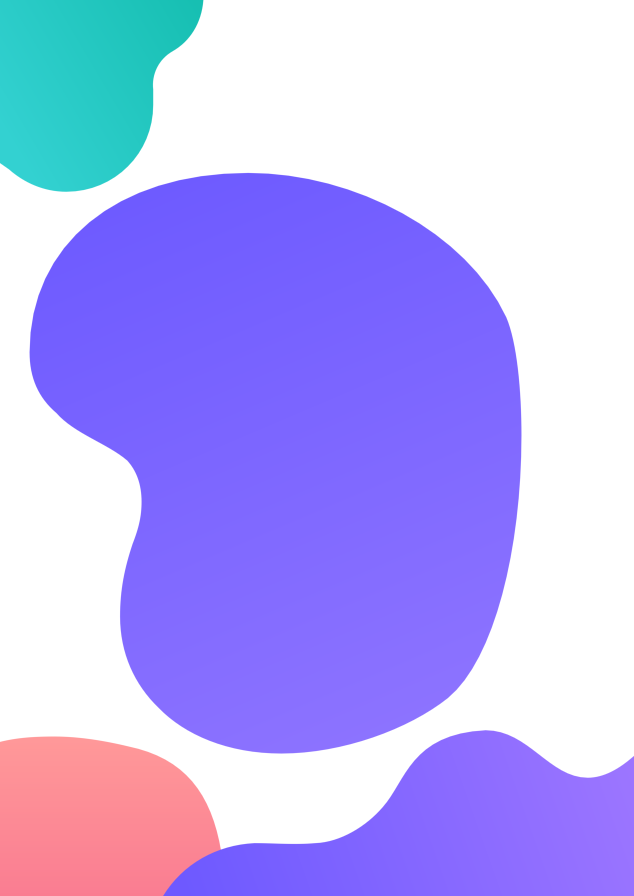
This background is drawn by a Shadertoy shader. Its source:

```glsl
// Four smooth, softly graded blobs on white: teal, violet, coral and a violet wave.
// Each outline is a path of cubic curves, flattened on the fly into a signed
// distance. Units are hundredths of the canvas height, origin at lower left.

vec2 point;        // where the paths are evaluated
vec2 pen, home;    // current and first point of the open path
float nearest;     // squared distance to the path
float side;        // +1 outside, -1 inside

void moveTo(vec2 start) {
    pen = home = start;
    nearest = 1e6;
    side = 1.0;
}

// Straight edge: updates the distance and flips the side on each crossing
void lineTo(vec2 end) {
    vec2 edge = end - pen, w = point - pen;
    vec2 gap = w - edge * clamp(dot(w, edge) / max(dot(edge, edge), 1e-6), 0.0, 1.0);
    nearest = min(nearest, dot(gap, gap));
    bvec3 crossing = bvec3(point.y >= pen.y, point.y < end.y, edge.x * w.y > edge.y * w.x);
    if (all(crossing) || !any(crossing)) side = -side;
    pen = end;
}

// Cubic curve from the pen, in short straight steps
void curveTo(vec2 c1, vec2 c2, vec2 end) {
    const int STEPS = 16;
    vec2 start = pen;
    for (int i = 1; i <= STEPS; i++) {
        float t = float(i) / float(STEPS), u = 1.0 - t;
        lineTo(u*u*u * start + 3.0*u*u*t * c1 + 3.0*u*t*t * c2 + t*t*t * end);
    }
}

// Closes the path and returns its antialiased coverage
float fillPath() {
    lineTo(home);
    float pixel = 100.0 / iResolution.y;
    return smoothstep(0.7, -0.7, side * sqrt(nearest) / pixel);
}

// Position along a linear gradient from a to b
float ramp(vec2 a, vec2 b) {
    return clamp(dot(point - a, b - a) / dot(b - a, b - a), 0.0, 1.0);
}

float tealCorner() {
    moveTo(vec2(22.7, 100.0));
    curveTo(vec2(22.5, 97.4), vec2(21.2, 95.4), vec2(19.3, 94.3));
    curveTo(vec2(17.7, 93.4), vec2(16.9, 91.7), vec2(17.1, 90.0));
    lineTo(vec2(17.1, 88.3));
    curveTo(vec2(17.1, 82.9), vec2(12.8, 78.6), vec2(7.4, 78.6));
    curveTo(vec2(4.9, 78.6), vec2(2.7, 79.6), vec2(1.0, 81.1));
    lineTo(vec2(0.0, 81.8));
    lineTo(vec2(-20.0, 90.0));
    lineTo(vec2(-20.0, 110.0));
    lineTo(vec2(22.7, 110.0));
    return fillPath();
}

float violetBlob() {
    moveTo(vec2(27.7, 80.7));
    // right flank, top to bottom
    curveTo(vec2(39.7, 80.7), vec2(52.1, 74.0), vec2(56.5, 64.6));
    curveTo(vec2(57.7, 61.8), vec2(58.2, 56.4), vec2(58.2, 51.4));
    curveTo(vec2(58.2, 38.8), vec2(55.2, 26.4), vec2(50.0, 22.1));
    curveTo(vec2(45.6, 18.6), vec2(38.2, 15.9), vec2(31.4, 15.9));
    // left flank, up through the notch
    curveTo(vec2(25.4, 15.9), vec2(20.6, 18.0), vec2(17.7, 21.0));
    curveTo(vec2(15.0, 23.6), vec2(13.4, 27.1), vec2(13.4, 31.2));
    curveTo(vec2(13.4, 34.2), vec2(13.9, 36.6), vec2(14.8, 39.3));
    curveTo(vec2(15.5, 41.1), vec2(15.8, 42.4), vec2(15.8, 44.0));
    curveTo(vec2(15.8, 46.0), vec2(15.2, 47.5), vec2(14.2, 48.6));
    curveTo(vec2(12.0, 50.5), vec2(8.3, 51.6), vec2(6.3, 53.9));
    curveTo(vec2(4.3, 55.6), vec2(3.3, 57.8), vec2(3.3, 60.7));
    curveTo(vec2(3.3, 72.7), vec2(13.0, 80.7), home);
    return fillPath();
}

float coralMound() {
    moveTo(vec2(0.0, 17.2));
    curveTo(vec2(2.0, 17.7), vec2(4.0, 17.8), vec2(6.1, 17.8));
    curveTo(vec2(8.9, 17.8), vec2(11.8, 17.3), vec2(14.3, 16.7));
    curveTo(vec2(20.6, 15.4), vec2(23.6, 11.5), vec2(24.7, 4.9));
    lineTo(vec2(25.5, -5.0));
    lineTo(vec2(-20.0, -5.0));
    lineTo(vec2(-20.0, 12.0));
    return fillPath();
}

float violetWave() {
    moveTo(vec2(18.2, 0.0));
    curveTo(vec2(20.4, 3.6), vec2(24.2, 5.7), vec2(28.4, 5.9));
    curveTo(vec2(30.6, 5.9), vec2(32.9, 5.7), vec2(35.2, 5.9));
    curveTo(vec2(38.0, 6.0), vec2(40.9, 7.8), vec2(42.7, 9.9));
    curveTo(vec2(45.3, 12.8), vec2(45.8, 18.1), vec2(54.2, 18.5));
    curveTo(vec2(59.0, 18.5), vec2(61.3, 13.2), vec2(65.6, 13.2));
    curveTo(vec2(67.4, 13.2), vec2(69.1, 14.2), vec2(70.6, 15.5));
    lineTo(vec2(90.0, 32.0));
    lineTo(vec2(90.0, -5.0));
    lineTo(vec2(16.0, -5.0));
    return fillPath();
}

void mainImage(out vec4 fragColor, in vec2 fragCoord) {
    point = 100.0 * fragCoord / iResolution.y;

    vec3 teal = mix(vec3(0.20, 0.82, 0.82), vec3(0.09, 0.75, 0.70), ramp(vec2(0, 86), vec2(22, 99)));
    vec3 violet = mix(vec3(0.43, 0.355, 1.0), vec3(0.55, 0.45, 1.0), ramp(vec2(18, 80), vec2(44, 19)));
    vec3 coral = mix(vec3(0.98, 0.49, 0.57), vec3(1.0, 0.60, 0.60), ramp(vec2(0), vec2(0, 18)));
    vec3 wave = mix(vec3(0.43, 0.35, 1.0), vec3(0.61, 0.46, 1.0), ramp(vec2(22, -3), vec2(70, 14)));

    // Layers, back to front
    vec3 color = vec3(1.0);
    color = mix(color, teal, tealCorner());
    color = mix(color, violet, violetBlob());
    color = mix(color, coral, coralMound());
    color = mix(color, wave, violetWave());
    fragColor = vec4(color, 1.0);
}
```
